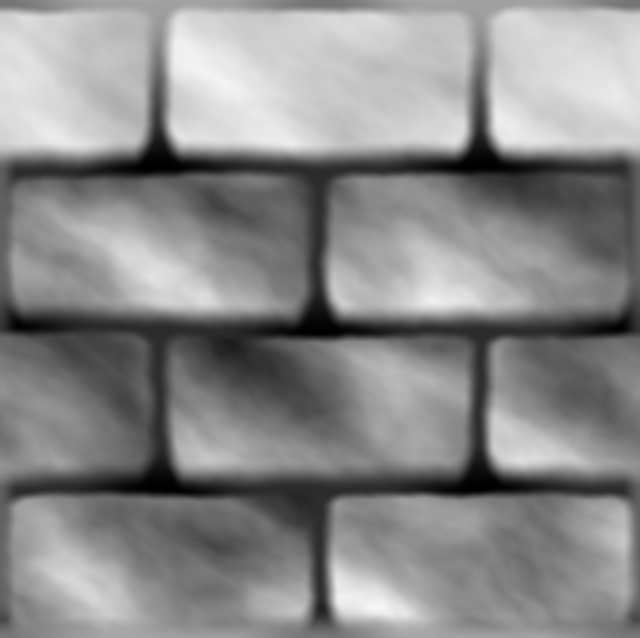
Reproduce this texture map procedurally as a Shadertoy shader.

```glsl
// Grey height map of a running-bond stone wall: four courses, two blocks across.
// Each block is a rounded cell, crisp on top and fading softly into the joint below;
// its face is shaded by slanted, stretched gradient noise seeded per block.

#define GRID vec2(2.0, 4.0)                      // blocks across, courses down
#define COURSE_TONE vec4(0.62, 0.49, 0.52, 0.85) // mean grey, bottom to top
#define COURSE_SHIFT vec2(0.007, 0.009)          // drop of joints: all, inner ones
#define CORNER 0.030                             // corner radius
#define JOINT 0.014                              // half width of a joint
#define EDGE_SLOPE vec2(0.60, 1.5)               // falloff rate: lower, upper edge
#define STREAK_DIR vec2(0.85, -0.53)
#define STREAK_FREQ vec2(2.8, 6.0)               // along, across the streaks
#define STREAK_CONTRAST 0.50
#define GRAIN_CONTRAST 0.055

vec2 hash22(vec2 p) {
    vec3 q = fract(vec3(p.xyx) * vec3(0.1031, 0.1030, 0.0973));
    q += dot(q, q.yzx + 33.33);
    return fract((q.xx + q.yz) * q.zy);
}

float cornerSlope(vec2 cell, vec2 offset) {
    float angle = 6.2832 * hash22(cell).x;
    return dot(vec2(cos(angle), sin(angle)), offset);
}

// Gradient noise, roughly -0.7 to 0.7
float noise(vec2 p) {
    vec2 i = floor(p), f = fract(p);
    vec2 u = f * f * f * (f * (f * 6.0 - 15.0) + 10.0);
    vec2 e = vec2(1.0, 0.0);
    float low = mix(cornerSlope(i, f), cornerSlope(i + e, f - e), u.x);
    float high = mix(cornerSlope(i + e.yx, f - e.yx), cornerSlope(i + 1.0, f - 1.0), u.x);
    return mix(low, high, u.y);
}

float fbm(vec2 p) {
    float sum = 0.0, amplitude = 1.0;
    for (int i = 0; i < 4; i++) {
        sum += amplitude * noise(p);
        p = p * 2.03 + 17.3;
        amplitude *= 0.36;
    }
    return sum;
}

vec2 wobble(vec2 p) {
    return vec2(noise(p + 31.0), noise(p + 73.0));
}

// Signed distance to the block, equal to JOINT on the cell border
float blockDistance(vec2 toBorder, bool upperHalf) {
    toBorder.y *= upperHalf ? EDGE_SLOPE.y : EDGE_SLOPE.x;
    vec2 q = CORNER + JOINT - toBorder;
    return length(max(q, 0.0)) + min(max(q.x, q.y), 0.0) - CORNER;
}

// Slanted streaks plus finer grain on a block face
float faceRelief(vec2 p, vec2 seed) {
    p += 0.025 * wobble(p * 7.0 + seed);
    vec2 slanted = vec2(dot(p, STREAK_DIR), dot(p, vec2(-STREAK_DIR.y, STREAK_DIR.x)));
    float streak = fbm(slanted * STREAK_FREQ + seed);
    float grain = fbm(slanted * STREAK_FREQ * vec2(7.0, 5.0) + seed.yx);
    return STREAK_CONTRAST * streak + GRAIN_CONTRAST * grain;
}

// Joint grey: black below each upright, paler elsewhere and at the wrap
float jointTone(vec2 wall, vec2 uv, float toBedJoint) {
    float courseAbove = floor(wall.y * GRID.y + 0.5);
    float phase = wall.x * GRID.x + 0.5 * mod(courseAbove, 2.0);
    float toUpright = abs(fract(phase + 0.5) - 0.5) / GRID.x;
    float bed = 0.17 * smoothstep(0.015, 0.16, toUpright);
    float tone = mix(bed, 0.18, smoothstep(0.0, 0.08, toBedJoint));
    float bedWrap = max(smoothstep(0.77, 1.0, uv.y), smoothstep(0.05, 0.0, uv.y));
    float sideWrap = smoothstep(0.47, 0.50, abs(uv.x - 0.5));
    return tone + max(0.46 * bedWrap, 0.20 * sideWrap);
}

void mainImage(out vec4 fragColor, in vec2 fragCoord) {
    vec2 uv = fragCoord / iResolution.xy;

    // Uneven joints
    float inner = smoothstep(0.5, 0.35, abs(uv.y - 0.5));
    vec2 wall = uv + vec2(0.0, COURSE_SHIFT.x + COURSE_SHIFT.y * inner);
    wall += 0.009 * wobble(uv * 5.0) + 0.004 * wobble(uv * 19.0) + 0.0015 * wobble(uv * 47.0);

    // Running bond: odd courses move by half a block
    vec2 grid = wall * GRID;
    grid.x += 0.5 * mod(floor(grid.y), 2.0);
    vec2 block = mod(floor(grid), GRID);
    vec2 local = fract(grid) * 2.0 - 1.0;
    vec2 halfSize = 0.5 / GRID;
    vec2 p = local * halfSize;
    vec2 toBorder = halfSize - abs(p);

    // Block face: lighter toward its lower left, calmer in the top course
    bool topCourse = block.y > 2.5;
    float contrast = topCourse ? 0.55 : 1.0;
    vec2 seed = 40.0 * hash22(block + 5.0);
    float face = COURSE_TONE[int(block.y)];
    face += contrast * (faceRelief(p, seed) - dot(local, vec2(0.07, 0.13)));

    float joint = jointTone(wall, uv, toBorder.y);
    float mask = 1.0 - smoothstep(-JOINT, JOINT, blockDistance(toBorder, p.y > 0.0));
    float grey = mix(joint, face, mask);
    fragColor = vec4(vec3(clamp(grey, 0.0, 1.0)), 1.0);
}
```
